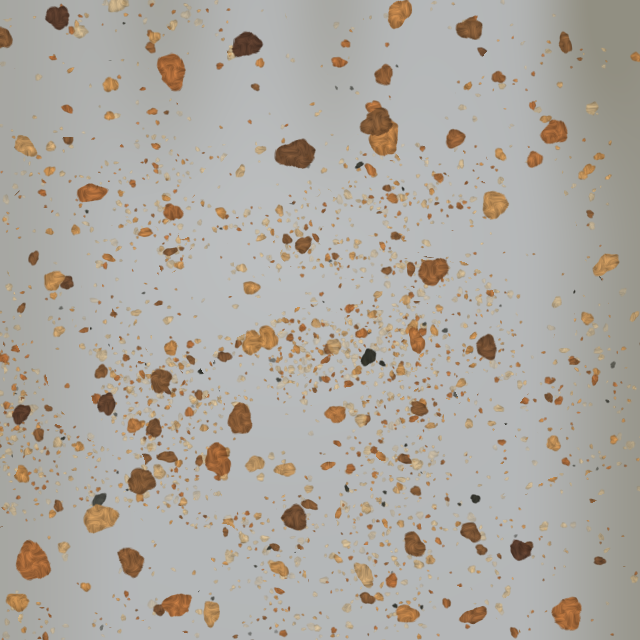
Give the GLSL for this texture, as a Shadertoy shader.

```glsl
// Mineral grains scattered on a softly lit blue-grey slide.
// Five cellular layers, haze to pebbles, hold smooth lumpy blobs; layered
// sines gather the small ones into drifts and mottle the larger ones.

const float PI = 3.14159;
const vec3 SLIDE = vec3(0.712, 0.722, 0.728);
const vec3 SHADE = vec3(0.57, 0.56, 0.51);
const vec3 STRAW = vec3(0.75, 0.64, 0.46);
const vec3 AMBER = vec3(0.70, 0.50, 0.28);
const vec3 RUST  = vec3(0.62, 0.38, 0.20);
const vec3 BROWN = vec3(0.47, 0.32, 0.19);
const vec3 UMBER = vec3(0.32, 0.21, 0.15);
const vec3 BLACK = vec3(0.18, 0.18, 0.15);
const float SOFTNESS = 0.0019;   // edge blur in canvas units
const float MOTTLE = 0.17;       // strength of grain texture

vec3 hash3(vec2 p) {
    vec3 q = fract(p.xyx * vec3(0.1031, 0.1030, 0.0973));
    q += dot(q, q.yxz + 33.33);
    return fract((q.xxy + q.yzz) * q.zyx);
}

// Layered, rotated and warped sines, roughly -1 to 1
float waves(vec2 p) {
    float sum = 0.0, weight = 0.5;
    for (int i = 0; i < 4; i++) {
        p = mat2(0.8, 0.6, -0.6, 0.8) * p * 1.5 + 1.7;
        p += 1.1 * sin(p.yx * 0.73 + 0.9);
        sum += weight * sin(p.x) * sin(p.y) * 1.5;
        weight *= 0.65;
    }
    return sum;
}

// Chance of small grains: a broad drift across the middle, thin at the right
float drift(vec2 p) {
    float band = exp(-pow((p.y - 0.43) / 0.28, 2.0));
    float left = 1.0 - 0.75 * smoothstep(0.60, 0.95, p.x);
    float clumps = smoothstep(-0.5, 0.6, waves(p * 9.0));
    return (0.22 + band) * left * (0.2 + 1.4 * clumps);
}

// Pale straw at 0 and below, through amber and rust to umber at 1
vec3 grainColor(float tone) {
    vec3 c = mix(STRAW, AMBER, smoothstep(0.10, 0.42, tone));
    c = mix(c, RUST, smoothstep(0.42, 0.60, tone));
    c = mix(c, BROWN, smoothstep(0.60, 0.78, tone));
    return mix(c, UMBER, smoothstep(0.82, 0.96, tone));
}

// Signed distance to a lumpy, turned ellipse
float grainShape(vec2 p, float radius, vec3 rnd) {
    float turn = rnd.x * 2.0 * PI;
    p = mat2(cos(turn), sin(turn), -sin(turn), cos(turn)) * p;
    p *= vec2(0.92, 1.0 + 0.65 * rnd.y * rnd.y);
    float a = atan(p.y, p.x);
    float lumps = 0.10 * sin(2.0 * a + rnd.z * 40.0)
                + 0.09 * sin(3.0 * a + rnd.y * 50.0)
                + 0.045 * sin(5.0 * a + rnd.x * 60.0)
                + 0.02 * sin(8.0 * a + rnd.z * 90.0);
    return length(p) - radius * (1.0 + lumps);
}

// Paints one layer of scattered grains over the colour
vec3 scatter(vec3 color, vec2 p, float cell, vec2 radii, float chance,
             vec2 tones, float seed, float grit) {
    vec2 home = floor(p / cell);
    float blur = max(SOFTNESS, 0.7 / iResolution.y);
    for (int j = -1; j <= 1; j++)
    for (int i = -1; i <= 1; i++) {
        vec2 id = home + vec2(i, j);
        vec3 place = hash3(id + seed);
        if (place.z > chance) continue;
        vec3 form = hash3(id + seed + 57.3);
        vec3 look = hash3(id + seed + 113.9);
        float radius = mix(radii.x, radii.y, look.x * look.x);
        vec2 offset = p - (id + place.xy) * cell;
        if (length(offset) > radius * 1.5 + blur) continue;

        float d = grainShape(offset, radius, form) + radius * 0.04 * grit;
        float tone = mix(tones.x, tones.y, look.y);
        vec3 body = grainColor(tone);
        if (look.z > 0.975) body = BLACK;
        float rim = smoothstep(-0.5 * radius, 0.0, d);
        body *= 1.04 + MOTTLE * grit - 0.12 * rim;
        float opacity = mix(0.35, 0.97, smoothstep(-0.35, 0.45, tone));
        color = mix(color, body, opacity * (1.0 - smoothstep(-blur, blur, d)));
    }
    return color;
}

// Uneven lamp light: dim side edges and vertical folds fading from the top
vec3 slide(vec2 p) {
    float sides = 0.80 * smoothstep(0.80, 1.03, p.x)
                + 0.38 * (1.0 - smoothstep(0.0, 0.22, p.x));
    float folds = exp(-pow((p.x - 0.25) / 0.09, 2.0))
                + 0.8 * exp(-pow((p.x - 0.52) / 0.07, 2.0))
                + 1.2 * exp(-pow((p.x - 0.92) / 0.08, 2.0));
    float shade = sides + 0.45 * folds * smoothstep(0.60, 1.0, p.y);
    vec3 color = mix(SLIDE, SHADE, clamp(shade + 0.04, 0.0, 1.0));
    vec2 lamp = p - vec2(0.45, 0.62);
    return color + 0.03 * exp(-dot(lamp, lamp) * 14.0);
}

void mainImage(out vec4 fragColor, in vec2 fragCoord) {
    vec2 p = fragCoord / iResolution.xy;
    float density = drift(p);
    float grit = waves(p * 170.0);
    vec3 color = slide(p);
    color = scatter(color, p, 0.017, vec2(0.0025, 0.0070), 0.38 * density, vec2(-0.35, 0.12), 907.0, grit);
    color = scatter(color, p, 0.0115, vec2(0.0014, 0.0034), 0.42 * density, vec2(-0.1, 0.75), 11.0, grit);
    color = scatter(color, p, 0.023, vec2(0.0032, 0.0075), 0.42 * density, vec2(-0.05, 0.78), 211.0, grit);
    color = scatter(color, p, 0.047, vec2(0.0070, 0.0135), 0.13 + 0.25 * density, vec2(0.05, 0.90), 431.0, grit);
    color = scatter(color, p, 0.100, vec2(0.0140, 0.0270), 0.42, vec2(0.22, 1.0), 677.0, grit);
    fragColor = vec4(clamp(color, 0.0, 1.0), 1.0);
}
```
